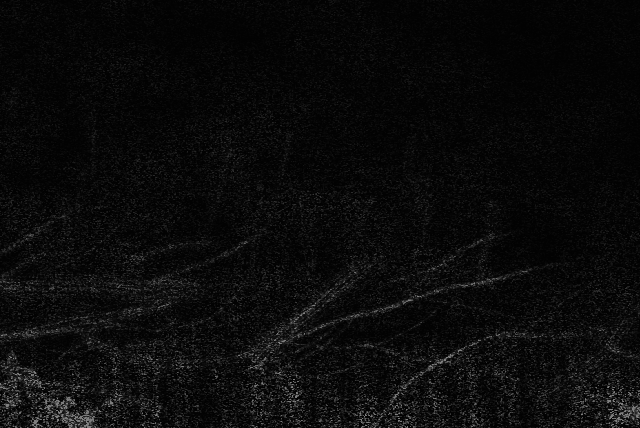
Give the GLSL for this texture, as a Shadertoy shader.

```glsl
// Draws a worn black surface with fine grey grain, dusty lower edge and curved scratches.

const vec3 BLACK = vec3(0.008);
const vec3 DUST = vec3(0.98);
const vec2 GRAIN_SCALE = vec2(235.0, 350.0);
const int SCRATCHES = 34;
const int SCUFFS = 16;

vec2 hash2(vec2 p) {
    vec3 q = fract(p.xyx * vec3(0.1031, 0.1030, 0.0973));
    q += dot(q, q.yzx + 33.33);
    return fract((q.xx + q.yz) * q.zy);
}

// Cellular noise: x = distance to the nearest grain, y = its random value
vec2 cellular(vec2 p) {
    vec2 cell = floor(p), f = fract(p);
    vec2 nearest = vec2(9.0, 0.0);
    for (int j = -1; j <= 1; j++) {
        for (int i = -1; i <= 1; i++) {
            vec2 o = vec2(i, j);
            vec2 h = hash2(cell + o + 57.0);
            float d = length(o + h - f);
            if (d < nearest.x) nearest = vec2(d, fract(h.x * 7.3 + h.y * 13.7));
        }
    }
    return nearest;
}

// Layered, rotated and warped sines, roughly 0 to 1
float cloud(vec2 p) {
    float sum = 0.0, gain = 0.5;
    for (int i = 0; i < 5; i++) {
        sum += gain * sin(p.x + 1.3 * sin(p.y)) * cos(p.y + 0.7 * sin(p.x * 0.8));
        p = mat2(1.4, 1.2, -1.2, 1.4) * p + 2.7;
        gain *= 0.65;
    }
    return clamp(0.5 + 0.6 * sum, 0.0, 1.0);
}

// Tapered arc from a to b; wide ones split into hairlines
float stroke(vec2 p, vec2 a, vec2 b, float bend, float width) {
    vec2 dir = b - a;
    float len = length(dir);
    dir /= len;
    float t = dot(p - a, dir) / len;
    float n = dot(p - a, vec2(-dir.y, dir.x)) - bend * 4.0 * t * (1.0 - t);
    float seed = 40.0 * (a.x + a.y);
    n += 0.003 * sin(t * len * 25.0 + seed);
    float ends = smoothstep(-0.02, 0.1, t) * (1.0 - smoothstep(0.7, 1.02, t));
    float hairs = sin(n * 820.0 + 3.0 * sin(t * 8.0 + seed)) + sin(n * 390.0 + 2.0 * sin(t * 5.0 - seed));
    hairs = 0.15 + 0.85 * smoothstep(-1.2, 1.6, hairs);
    float breaks = 0.75 + 0.25 * sin(t * len * 60.0 + seed + 2.0 * sin(t * 23.0));
    float split = smoothstep(0.004, 0.012, width);
    return ends * exp(-n * n / (width * width)) * mix(1.0, hairs, split) * breaks;
}

// Scraped spot with a ragged outline
float patchMark(vec2 p, vec2 centre, vec2 size) {
    float d = length((p - centre) / size) + 2.0 * (cloud(p * 55.0) - 0.5);
    return 1.0 - smoothstep(0.45, 0.95, d);
}

float mainScratches(vec2 p) {
    float s = 0.75 * stroke(p, vec2(-0.1, 0.33), vec2(0.52, 0.31), 0.012, 0.02);
    s += 0.7 * stroke(p, vec2(-0.1, 0.2), vec2(0.5, 0.33), -0.015, 0.02);
    s += 0.8 * stroke(p, vec2(-0.1, 0.2), vec2(0.25, 0.225), 0.01, 0.006);
    s += 0.6 * stroke(p, vec2(0.16, 0.23), vec2(0.66, 0.21), -0.07, 0.012);
    s += 0.9 * stroke(p, vec2(0.58, 0.13), vec2(0.92, 0.42), 0.015, 0.02);
    s += 1.1 * stroke(p, vec2(0.6, 0.18), vec2(1.36, 0.39), 0.02, 0.0045);
    s += 1.7 * stroke(p, vec2(0.85, -0.04), vec2(1.21, 0.225), 0.055, 0.0032);
    s += 0.5 * stroke(p, vec2(1.28, 0.07), vec2(1.53, 0.34), -0.02, 0.024);
    return s;
}

float scatteredScratches(vec2 p) {
    float s = 0.0;
    for (int i = 0; i < SCRATCHES; i++) {
        vec2 h = hash2(vec2(i, 3)), k = hash2(vec2(i, 11)), m = hash2(vec2(i, 23));
        vec2 a = vec2(1.55 * h.x - 0.1, 0.07 + 0.33 * h.y);
        float angle = mix(-0.45, 0.7, k.x);
        vec2 b = a + mix(0.1, 0.36, k.y) * vec2(cos(angle), sin(angle));
        s += mix(0.25, 0.65, m.y) * stroke(p, a, b, 0.07 * (m.x - 0.5), mix(0.0025, 0.014, m.x * m.y));
    }
    return s;
}

float faintScuffs(vec2 p) {
    float s = 0.0;
    for (int i = 0; i < SCUFFS; i++) {
        vec2 h = hash2(vec2(i, 41)), k = hash2(vec2(i, 59));
        vec2 a = vec2(0.05 + 1.15 * h.x, 0.5 + 0.33 * h.y);
        vec2 b = a + mix(0.1, 0.3, k.y) * vec2(0.8 * (k.x - 0.4), -1.0);
        s += 0.22 * stroke(p, a, b, 0.05 * (k.y - 0.5), mix(0.007, 0.016, k.x));
    }
    return s;
}

void mainImage(out vec4 fragColor, in vec2 fragCoord) {
    vec2 p = fragCoord / iResolution.y;

    // Dust thickens downwards and fades towards the upper right
    float dust = mix(0.12, 0.05, smoothstep(0.35, 1.0, p.y));
    dust += 0.2 * (1.0 - smoothstep(0.0, 0.24, p.y));
    dust *= 1.0 - 0.55 * smoothstep(0.7, 1.5, p.x) * smoothstep(0.25, 0.6, p.y);
    float runs = cloud(vec2(p.x * 75.0, p.y * 7.0));
    dust *= mix(1.0, 0.2 + 1.6 * runs, 1.0 - 0.7 * smoothstep(0.1, 0.45, p.y));
    dust *= 0.2 + 1.6 * cloud(p * vec2(9.0, 14.0));
    dust *= 0.6 + 0.8 * cloud(p * vec2(24.0, 190.0));

    // Scratches and scraped corners
    float marks = mainScratches(p) + scatteredScratches(p) + faintScuffs(p);
    marks += 0.8 * patchMark(p, vec2(0.04, 0.11), vec2(0.055, 0.055));
    marks += 1.4 * patchMark(p, vec2(0.17, 0.025), vec2(0.08, 0.045));
    marks += 1.2 * patchMark(p, vec2(1.47, 0.035), vec2(0.05, 0.022));

    // Flat grains of uneven brightness carry both layers
    vec2 cell = cellular(p * GRAIN_SCALE);
    float grain = pow(cell.y, 2.2) * (1.0 - smoothstep(0.2, 0.95, cell.x));
    float light = grain * (dust + 0.3 * marks) + 0.17 * marks * (0.35 + 0.8 * cell.y);
    fragColor = vec4(BLACK + DUST * min(light, 0.5), 1.0);
}
```
